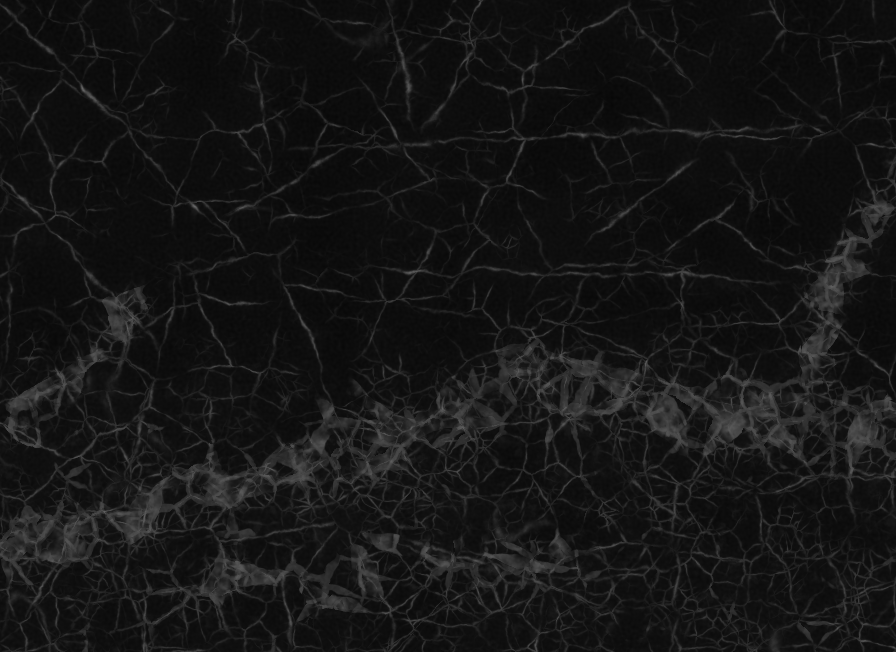
Give the GLSL for this texture, as a Shadertoy shader.

```glsl
// Black marble: dark stone crossed by pale cracks, with a crushed, cemented belt
// low down. Cracks are warped Voronoi borders at several scales, broken up by
// gradient noise; a few long veins and zones are noisy line segments.

const float STONE_TONE = 0.047;
const float VEIN_TONE = 0.27;
const float CEMENT_TONE = 0.20;
const float MAX_TONE = 0.40;

// Long veins as start.xy, end.xy in units of canvas height
const vec4 LONG_VEINS[9] = vec4[9](
    vec4(0.00, 1.00, 0.36, 0.62), vec4(0.00, 0.74, 0.26, 0.45),
    vec4(0.42, 0.77, 1.30, 0.81), vec4(0.52, 0.59, 1.24, 0.57),
    vec4(0.59, 1.02, 0.64, 0.79), vec4(0.76, 0.98, 0.64, 0.79),
    vec4(0.34, 0.66, 0.62, 0.82), vec4(0.89, 0.62, 1.08, 0.77),
    vec4(0.60, 0.18, 0.98, 0.06));

// Zones of crushed stone, same layout
const vec4 ZONES[6] = vec4[6](
    vec4(0.03, 0.17, 0.50, 0.30), vec4(0.50, 0.30, 0.82, 0.41),
    vec4(0.82, 0.41, 1.40, 0.33), vec4(0.25, 0.10, 0.90, 0.15),
    vec4(1.37, 0.74, 1.23, 0.42), vec4(0.04, 0.35, 0.19, 0.52));

vec2 hash2(vec2 p) {
    vec3 q = fract(p.xyx * vec3(0.1031, 0.1030, 0.0973));
    q += dot(q, q.yzx + 33.33);
    return fract((q.xx + q.yz) * q.zy);
}

float gradientNoise(vec2 p) {
    vec2 i = floor(p), f = fract(p);
    vec2 u = f * f * f * (f * (f * 6.0 - 15.0) + 10.0);
    vec2 o = vec2(0.0, 1.0);
    float a = dot(hash2(i) * 2.0 - 1.0, f);
    float b = dot(hash2(i + o.yx) * 2.0 - 1.0, f - o.yx);
    float c = dot(hash2(i + o.xy) * 2.0 - 1.0, f - o.xy);
    float d = dot(hash2(i + o.yy) * 2.0 - 1.0, f - o.yy);
    return mix(mix(a, b, u.x), mix(c, d, u.x), u.y);
}

float fbm(vec2 p) {
    float sum = 0.0, amp = 0.7;
    for (int i = 0; i < 4; i++) {
        sum += amp * gradientNoise(p);
        p = mat2(1.6, 1.2, -1.2, 1.6) * p + 7.3;
        amp *= 0.55;
    }
    return sum;
}

vec2 warp(vec2 p, float freq, float amount) {
    return p + amount * vec2(fbm(p * freq + 3.1), fbm(p * freq + 41.7));
}

// Distance to the border between the two nearest cells, in canvas units
float cellBorder(vec2 p, float scale, float seed) {
    p = p * scale + seed;
    vec2 cell = floor(p), near1 = vec2(8.0), near2 = vec2(9.0);
    for (int y = -1; y <= 1; y++)
    for (int x = -1; x <= 1; x++) {
        vec2 g = cell + vec2(x, y);
        vec2 r = g + hash2(g) - p;
        if (dot(r, r) < dot(near1, near1)) { near2 = near1; near1 = r; }
        else if (dot(r, r) < dot(near2, near2)) near2 = r;
    }
    return dot(0.5 * (near1 + near2), normalize(near2 - near1)) / scale;
}

// x: distance to the segment, y: position along it
vec2 segment(vec2 p, vec4 s) {
    vec2 d = s.zw - s.xy;
    float t = clamp(dot(p - s.xy, d) / dot(d, d), 0.0, 1.0);
    return vec2(length(p - s.xy - d * t), t);
}

// Sharp core with a faint halo
float line(float d, float width) {
    return 0.9 * exp(-d * d / (width * width)) + 0.1 * exp(-d / (width * 4.0));
}

float patches(vec2 p, float freq, float bias) {
    return smoothstep(-0.15, 0.35, fbm(p * freq) + bias);
}

// 1 inside the gap between fragments, 0 on the fragments
float mortar(float d, float gap) {
    return (1.0 - smoothstep(gap - 0.0016, gap + 0.0016, d)) * smoothstep(0.0005, 0.003, gap);
}

void mainImage(out vec4 fragColor, in vec2 fragCoord) {
    vec2 p = fragCoord / iResolution.y;
    vec2 bent = warp(warp(p, 3.0, 0.06), 28.0, 0.009);
    vec2 jagged = warp(warp(p, 8.0, 0.022), 40.0, 0.006);

    // How crushed the stone is here
    float crushed = 0.0;
    for (int i = 0; i < 6; i++) {
        float r = segment(bent, ZONES[i]).x / (i < 4 ? 0.075 : 0.035);
        crushed = max(crushed, exp(-r * r) * (i == 3 ? 0.75 : 1.0));
    }
    float low = 1.0 - smoothstep(0.25, 0.6, p.y);
    float density = max(crushed, 0.5 * low);

    // Crack network from coarse to fine
    float coarse = cellBorder(bent, 3.6, 5.0);
    float medium = cellBorder(jagged * vec2(0.85, 1.15), 10.0, 17.0);
    float fine = cellBorder(jagged, 22.0, 31.0);
    float tiny = cellBorder(bent, 48.0, 53.0);
    float veins = 0.8 * line(coarse, 0.0021) * patches(p + 2.0, 7.0, 0.08);
    veins = max(veins, 0.75 * line(medium, 0.0019) * patches(p + 5.0, 7.0, 0.04 + 0.2 * density));
    veins = max(veins, 0.65 * line(fine, 0.0017) * patches(p + 9.0, 9.0, 0.4 * density - 0.1));
    veins = max(veins, 0.6 * line(tiny, 0.0016) * patches(p + 14.0, 11.0, 0.5 * density - 0.27));

    // Winding hairlines
    float hair = abs(gradientNoise(jagged * vec2(5.0, 4.0) + 23.0)) / 4.0;
    veins = max(veins, 0.45 * line(hair, 0.0016) * patches(p + 19.0, 9.0, 0.0));

    // Long veins, tapered at the ends
    float beside = 0.5 * exp(-coarse / 0.014) * patches(p + 2.0, 7.0, 0.0);
    for (int i = 0; i < 9; i++) {
        vec2 s = segment(jagged, LONG_VEINS[i]);
        float taper = smoothstep(1.0, 0.8, s.y) * (i < 2 ? 1.0 : smoothstep(0.0, 0.15, s.y));
        float swell = patches(p + float(i), 12.0, 0.0);
        veins = max(veins, taper * (0.5 + 0.5 * swell) * line(s.x, 0.0018 + 0.0014 * swell));
        beside = max(beside, taper * swell * exp(-s.x / 0.012));
    }
    float breakup = clamp(0.8 + 1.5 * fbm(p * 48.0 + 33.0), 0.15, 1.5);
    veins *= breakup;

    // Pale cement holding dark fragments of three sizes
    float spread = crushed + 1.1 * fbm(p * 6.0 + 11.0);
    float cement = mortar(medium, 0.026 * smoothstep(0.4, 1.2, spread));
    float chips = smoothstep(0.002, 0.005, fine) * patches(p + 27.0, 16.0, 0.12);
    float pits = smoothstep(0.0015, 0.004, tiny) * patches(p + 37.0, 24.0, 0.0);
    cement *= (1.0 - 0.9 * chips) * (1.0 - 0.75 * pits);
    float crumbs = mortar(fine, 0.007 * smoothstep(0.45, 1.1, density + fbm(p * 13.0 + 47.0)));
    cement = max(cement, 0.65 * crumbs * (1.0 - 0.7 * pits));

    // Dust speckles beside veins and in crushed stone
    float speckle = smoothstep(0.05, 0.45, fbm(p * 42.0 + 83.0));
    float dust = speckle * max(beside, 0.7 * density);

    // Tone: clouded stone, dust, veins, cement and grain
    float cloud = fbm(p * 7.0 + 61.0);
    float grain = gradientNoise(p * 170.0);
    float tone = STONE_TONE + 0.018 * cloud + 0.022 * grain + 0.012 * density + 0.09 * dust;
    float mottle = 0.95 + 0.8 * fbm(p * 34.0 + 71.0);
    tone += max(VEIN_TONE * veins, CEMENT_TONE * cement * mottle) + 0.06 * veins * cement;
    fragColor = vec4(vec3(clamp(tone, 0.025, MAX_TONE)), 1.0);
}
```
